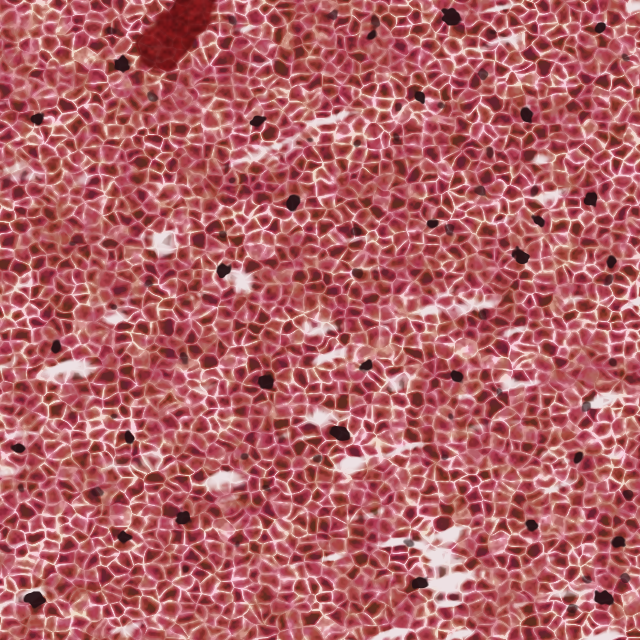
A three.js fragment shader for this texture:

```glsl
// Stained tissue: packed red cells with pale gaps, torn slits, dark nuclei and a clot.
varying vec2 vUv;

const vec3 MAROON = vec3(0.40, 0.15, 0.16);
const vec3 CRIMSON = vec3(0.54, 0.17, 0.19);
const vec3 RED = vec3(0.68, 0.26, 0.29);
const vec3 ROSE = vec3(0.71, 0.38, 0.40);
const vec3 PINK = vec3(0.84, 0.56, 0.57);
const vec3 PALE = vec3(0.96, 0.83, 0.83);
const vec3 SLIT = vec3(0.93, 0.88, 0.89);
const vec3 NUCLEUS = vec3(0.15, 0.06, 0.08);
const vec3 CLOT = vec3(0.46, 0.07, 0.08);

vec2 hash2(vec2 p) {
  vec3 q = fract(p.xyx * vec3(0.1031, 0.1030, 0.0973));
  q += dot(q, q.yzx + 33.33);
  return fract((q.xx + q.yz) * q.zy);
}

float noise(vec2 p) {
  vec2 i = floor(p);
  vec2 f = fract(p);
  f = f * f * (3.0 - 2.0 * f);
  float low = mix(hash2(i).x, hash2(i + vec2(1.0, 0.0)).x, f.x);
  float high = mix(hash2(i + vec2(0.0, 1.0)).x, hash2(i + 1.0).x, f.x);
  return mix(low, high, f.y);
}

vec2 rotate(vec2 p, float angle) {
  float c = cos(angle);
  float s = sin(angle);
  return vec2(c * p.x + s * p.y, c * p.y - s * p.x);
}

// x: distance to the cell border, y: random shade of the cell
vec2 packedCells(vec2 p) {
  vec2 base = floor(p);
  float nearest = 9.0;
  float second = 9.0;
  float shade = 0.0;
  for (int j = -1; j <= 1; j++) {
    for (int i = -1; i <= 1; i++) {
      vec2 id = base + vec2(float(i), float(j));
      vec2 rnd = hash2(id);
      float d = length(id + 0.08 + 0.84 * rnd - p);
      if (d < nearest) {
        second = nearest;
        nearest = d;
        shade = hash2(id + 71.0).x;
      } else {
        second = min(second, d);
      }
    }
  }
  return vec2(0.5 * (second - nearest), shade);
}

// Ragged blots, at most one in each square of a grid
float blots(vec2 p, float count, float chance, float radius, float seed) {
  vec2 id = floor(p * count);
  vec2 center = (id + 0.2 + 0.6 * hash2(id + seed)) / count;
  vec2 rnd = hash2(id + seed + 19.0);
  vec2 offset = rotate(p - center, 6.28 * rnd.y) * vec2(0.85, 1.15);
  float size = radius * mix(0.65, 1.2, rnd.y);
  float d = length(offset) + 0.7 * size * (noise(p * 130.0) - 0.5);
  return step(rnd.x, chance) * (1.0 - smoothstep(size - 0.002, size + 0.002, d));
}

// Narrow slits, stretched along a slightly rising direction
float slits(vec2 p) {
  vec2 q = rotate(p, 0.24) + 0.012 * (noise(p * 28.0) - 0.5);
  float streak = 0.75 * noise(q * vec2(10.0, 36.0) + 5.0);
  streak += 0.25 * noise(q * vec2(30.0, 80.0));
  return smoothstep(0.72, 0.9, streak);
}

float clotMask(vec2 p) {
  vec2 start = vec2(0.25, 0.92);
  vec2 axis = vec2(0.06, 0.09);
  float along = clamp(dot(p - start, axis) / dot(axis, axis), 0.0, 1.0);
  float d = length(p - start - axis * along);
  d += 0.03 * (noise(p * 45.0) - 0.5);
  return 1.0 - smoothstep(0.026, 0.036, d);
}

// Tones spaced by how much of the area each one fills
vec3 stain(float light) {
  vec3 color = mix(MAROON, CRIMSON, smoothstep(0.04, 0.17, light));
  color = mix(color, RED, smoothstep(0.17, 0.37, light));
  color = mix(color, ROSE, smoothstep(0.37, 0.59, light));
  color = mix(color, PINK, smoothstep(0.59, 0.81, light));
  return mix(color, PALE, smoothstep(0.81, 0.97, light));
}

void main() {
  vec2 p = vUv;
  vec2 wobble = vec2(noise(p * 60.0), noise(p * 60.0 + 40.0)) - 0.5;
  vec2 cell = packedCells((p + 0.010 * wobble) * vec2(44.0, 52.0));

  // Light rises toward the borders, more where the cells lie loose
  float rim = pow(1.0 - min(cell.x / 0.45, 1.0), 2.0);
  float loose = noise(p * 24.0 + 9.0);
  float grain = 0.6 * noise(p * 110.0) + 0.4 * noise(p * 210.0);
  float inside = smoothstep(0.0, 0.1, cell.x);
  float light = 0.49 + 0.78 * (rim * mix(0.72, 1.28, loose) - 0.5);
  light += 0.42 * (cell.y - 0.5) * inside + 0.45 * (grain - 0.5);

  float slit = slits(p);
  vec3 color = stain(light + 0.4 * slit * rim);
  color += vec3(0.02, -0.03, 0.05) * (noise(p * 75.0 + 3.0) - 0.5) * 2.0;
  color = mix(color, SLIT, slit * smoothstep(0.1, 0.55, rim + 0.4 * slit));

  // Clot and nuclei lie on top
  color = mix(color, CLOT * mix(0.65, 1.25, grain), 0.9 * clotMask(p));
  color = mix(color, NUCLEUS, 0.6 * blots(p, 15.0, 0.2, 0.007, 11.0));
  color = mix(color, NUCLEUS, 0.95 * blots(p, 8.0, 0.45, 0.0105, 53.0));
  gl_FragColor = vec4(color, 1.0);
}
```
